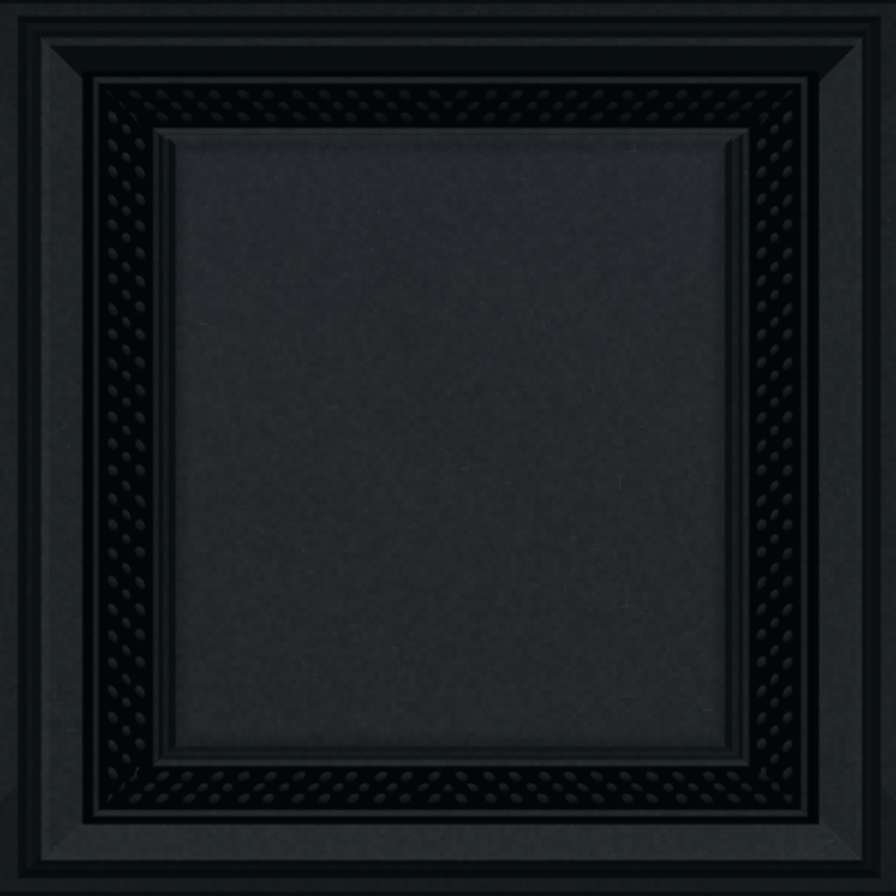
Write a WebGL 1 fragment shader that draws this texture.

```glsl
precision highp float;
// A dark carved panel: nested mitred mouldings around a grainy leather-like field.
// Each moulding step is a rectangle with its own grey level per side; a band of
// staggered beads runs between the two inner ridges.

uniform vec2 u_resolution;

#define EDGE_SOFT 0.0022
#define BEAD_PITCH 0.0305
#define BEAD_RADIUS 0.0078
#define BEAD_LIGHT 0.125
#define GRAIN_AMOUNT 0.034
#define GRAIN_SCALE 150.0
#define TINT vec3(-0.018, 0.0, 0.010)

float hash(vec2 p) {
  vec3 q = fract(vec3(p.xyx) * 0.1031);
  q += dot(q, q.yzx + 33.33);
  return fract((q.x + q.y) * q.z);
}

float noise(vec2 p) {
  vec2 i = floor(p), f = fract(p);
  f = f * f * (3.0 - 2.0 * f);
  return mix(mix(hash(i), hash(i + vec2(1.0, 0.0)), f.x),
             mix(hash(i + vec2(0.0, 1.0)), hash(i + vec2(1.0, 1.0)), f.x), f.y);
}

// Distances to the sides of a rectangle (left, bottom, right, top), positive inside.
vec4 sideDistances(vec2 p, vec4 rect) {
  return vec4(p - rect.xy, rect.zw - p);
}

float insideDistance(vec4 d) {
  return min(min(d.x, d.y), min(d.z, d.w));
}

// Picks the value of the nearest side, with a soft mitre at the corners.
float nearestSide(vec4 d, vec4 value) {
  float across = d.x < d.z ? value.x : value.z;
  float upright = d.y < d.w ? value.y : value.w;
  float gap = min(d.x, d.z) - min(d.y, d.w);
  return mix(across, upright, smoothstep(-EDGE_SOFT, EDGE_SOFT, gap));
}

// Lays one step over the grey so far; shades are left, bottom, right, top.
float step4(float grey, vec2 p, vec4 rect, vec4 shades) {
  vec4 d = sideDistances(p, rect);
  float cover = smoothstep(-EDGE_SOFT, EDGE_SOFT, insideDistance(d));
  return mix(grey, nearestSide(d, shades), cover);
}

// Three staggered rows of tilted beads following the band around.
float beads(vec2 p, vec4 rect) {
  vec4 d = sideDistances(p, rect);
  bool upright = min(d.x, d.z) < min(d.y, d.w);
  float width = nearestSide(d, vec4(0.061, 0.049, 0.058, 0.050));
  float depth = insideDistance(d);
  float along = upright ? p.y : abs(p.x - 0.5);
  float light = 0.0;
  for (int i = 0; i < 3; i++) {
    float row = float(i);
    float run = along / BEAD_PITCH + 0.5 * mod(row, 2.0);
    float id = floor(run);
    float jitter = hash(vec2(id, row + (upright ? 7.0 : 19.0))) - 0.5;
    vec2 q = vec2(depth - width * (0.26 + 0.25 * row),
                  (fract(run) - 0.5 + 0.16 * jitter) * BEAD_PITCH);
    q.y += q.x * (0.45 + 0.5 * jitter);
    float radius = BEAD_RADIUS * (row == 1.0 ? 0.88 : 1.0);
    float r = length(q * vec2(1.08, 0.94)) / radius;
    float slope = upright ? q.y : -q.x * sign(p.y - 0.5);
    float facing = clamp(0.62 + 0.45 * slope / radius, 0.15, 1.0);
    light = max(light, (1.0 - smoothstep(0.45, 1.0, r)) * facing);
  }
  return light * nearestSide(d, vec4(1.0, 0.95, 1.0, 0.62));
}

void main() {
  vec2 p = gl_FragCoord.xy / u_resolution;

  // Outer rim and its grooves
  float g = 0.055;
  g = step4(g, p, vec4(-0.1, 0.005, 1.1, 0.996), vec4(0.13, 0.105, 0.13, 0.115));
  g = step4(g, p, vec4(0.020, 0.020, 0.983, 0.982), vec4(0.055, 0.045, 0.060, 0.045));
  g = step4(g, p, vec4(0.030, 0.030, 0.972, 0.974), vec4(0.085, 0.065, 0.075, 0.085));
  g = step4(g, p, vec4(0.036, 0.035, 0.967, 0.966), vec4(0.065, 0.045, 0.055, 0.055));

  // Mitred frame face, shaded along the top
  g = step4(g, p, vec4(0.046, 0.040, 0.962, 0.958), vec4(0.165, 0.175, 0.155, 0.135));
  g = step4(g, p, vec4(0.055, 0.047, 0.955, 0.949), vec4(0.142, 0.168, 0.145, 0.055));

  // Black groove, thin ridge and beaded band
  vec4 band = vec4(0.110, 0.096, 0.894, 0.907);
  g = step4(g, p, vec4(0.092, 0.080, 0.914, 0.920), vec4(0.020));
  g = step4(g, p, vec4(0.104, 0.089, 0.901, 0.914), vec4(0.120, 0.155, 0.120, 0.140));
  g = step4(g, p, band, vec4(0.024));
  float inBand = smoothstep(0.002, 0.006, insideDistance(sideDistances(p, band)));
  g += BEAD_LIGHT * inBand * beads(p, band);

  // Inner ridges stepping down to the field
  g = step4(g, p, vec4(0.171, 0.145, 0.836, 0.857), vec4(0.115, 0.155, 0.120, 0.165));
  g = step4(g, p, vec4(0.177, 0.152, 0.829, 0.851), vec4(0.055, 0.080, 0.060, 0.130));
  g = step4(g, p, vec4(0.182, 0.156, 0.824, 0.849), vec4(0.100, 0.105, 0.105, 0.160));
  g = step4(g, p, vec4(0.188, 0.161, 0.817, 0.846), vec4(0.055, 0.085, 0.060, 0.150));

  // Central field with a soft shaded border
  float fieldDepth = insideDistance(sideDistances(p, vec4(0.196, 0.167, 0.809, 0.841)));
  float field = smoothstep(-EDGE_SOFT, EDGE_SOFT, fieldDepth);
  float fieldGrey = mix(0.148, 0.168, p.y) - 0.028 * (1.0 - smoothstep(0.0, 0.02, fieldDepth));
  g = mix(g, fieldGrey, field);

  // Grain, broad mottling and rare specks
  float grain = 0.6 * noise(p * GRAIN_SCALE) + 0.4 * noise(p * GRAIN_SCALE * 2.1 + 17.0) - 0.5;
  float mottle = noise(p * 9.0 + 4.0) - 0.5;
  float speck = smoothstep(0.93, 1.0, noise(p * 130.0 + 51.0));
  g += (GRAIN_AMOUNT * grain + 0.006 * mottle + 0.03 * speck) * smoothstep(0.03, 0.15, g);

  vec3 color = g + TINT + field * vec3(0.0, -0.002, 0.004) * p.y;
  gl_FragColor = vec4(max(color, 0.0), 1.0);
}
```
